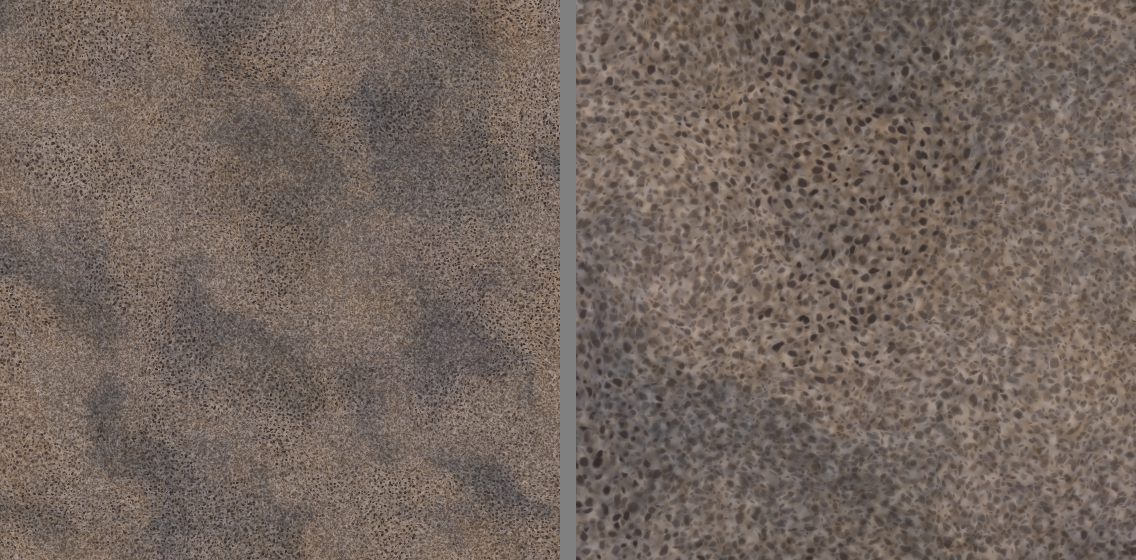
Left: the whole. Right: its middle third, enlarged.
Give the GLSL for this texture, as a Shadertoy shader.

```glsl
// Worn brown leather: soft warm and cool stains from fractal noise, covered
// with a crisp grain of dark pores between pale ridges. The pores sit at the
// jittered points of two cell grids, and noise masks vary their depth.

float hash(vec2 p) {
    return fract(sin(dot(p, vec2(127.1, 311.7))) * 43758.5453);
}

vec2 hash2(vec2 p) {
    return vec2(hash(p), hash(p + 57.3));
}

float noise(vec2 p) {
    vec2 cell = floor(p), f = fract(p);
    f = f * f * (3.0 - 2.0 * f);
    float low = mix(hash(cell), hash(cell + vec2(1, 0)), f.x);
    float high = mix(hash(cell + vec2(0, 1)), hash(cell + vec2(1, 1)), f.x);
    return mix(low, high, f.y);
}

float fbm(vec2 p) {
    float sum = 0.0, weight = 0.5;
    for (int i = 0; i < 5; i++) {
        sum += weight * noise(p);
        p = mat2(1.6, 1.2, -1.2, 1.6) * p + 7.7;
        weight *= 0.55;
    }
    return sum / 1.055;
}

// Darkness of the pores: nearly round dots of random size, tilt and depth
float pores(vec2 p, float soft) {
    float dark = 0.0;
    vec2 cell = floor(p);
    for (int y = -1; y <= 1; y++) {
        for (int x = -1; x <= 1; x++) {
            vec2 id = cell + vec2(x, y);
            vec2 d = p - id - 0.1 - 0.8 * hash2(id);
            float tilt = 6.2832 * hash(id + 19.1);
            vec2 axis = vec2(cos(tilt), sin(tilt));
            d = vec2(dot(d, axis) * 0.85, dot(d, vec2(-axis.y, axis.x)) * 1.15);
            float radius = mix(0.14, 0.36, hash(id + 83.7));
            float spot = 1.0 - smoothstep(radius - soft, radius + soft, length(d));
            dark = max(dark, spot * mix(0.45, 1.0, hash(id + 41.9)));
        }
    }
    return dark;
}

void mainImage(out vec4 fragColor, in vec2 fragCoord) {
    vec2 uv = fragCoord / iResolution.y;
    float pixel = 1.0 / iResolution.y;

    // Stains, drawn out a little from upper left to lower right
    vec2 along = vec2(uv.x - uv.y, uv.x + uv.y) * 0.7071;
    vec2 warp = vec2(fbm(uv * 7.0 + 3.1), fbm(uv * 7.0 + 31.7)) - 0.5;
    float stain = fbm(along * vec2(5.5, 8.0) + warp * 1.8 + 11.3);
    float tint = fbm(uv * 9.0 + warp + 47.0);
    float depth = fbm(uv * 16.0 + 71.0);

    float warmth = smoothstep(0.2, 0.6, stain);
    vec3 skin = mix(vec3(0.395, 0.37, 0.36), vec3(0.53, 0.464, 0.42), warmth);
    skin += vec3(0.018, 0.0, -0.02) * smoothstep(0.45, 0.75, tint);
    skin += vec3(-0.004, -0.005, 0.006) * smoothstep(0.5, 0.25, tint);
    skin += 0.09 * (depth - 0.5);

    // Fine raised grain on two turned lattices, with slight colour variation
    mat2 turn = mat2(0.8, 0.6, -0.6, 0.8);
    float grain = 0.6 * noise(turn * uv * 310.0) + 0.4 * noise(uv * 220.0 + 9.0);
    float speck = noise(turn * uv * 230.0 + 63.0);
    skin += 0.28 * (grain - 0.5) + vec3(0.04, 0.01, -0.03) * (speck - 0.5);

    // Large pores, and smaller ones that fill the places where those fade
    float wear = smoothstep(0.32, 0.62, fbm(uv * 10.0 + 23.0));
    vec2 ragged = vec2(noise(uv * 300.0), noise(uv * 300.0 + 37.0)) - 0.5;
    vec2 hide = uv + warp * 0.03 + ragged * 0.002;
    float soft = max(0.15, 0.55 * pixel * 146.0);
    float fineSoft = max(0.17, 0.55 * pixel * 225.0);
    float pore = pores(hide * 146.0, soft) * mix(0.45, 1.0, wear);
    float fine = pores(turn * hide * 225.0 + 5.0, fineSoft) * mix(0.5, 0.25, wear);

    // Ridges between the pores catch a little light
    float pit = max(pore, fine);
    skin += 0.02 * (1.0 - smoothstep(0.0, 0.25, pit));
    vec3 color = mix(skin, vec3(0.2, 0.168, 0.165), pit);

    fragColor = vec4(clamp(color, 0.0, 1.0), 1.0);
}
```
